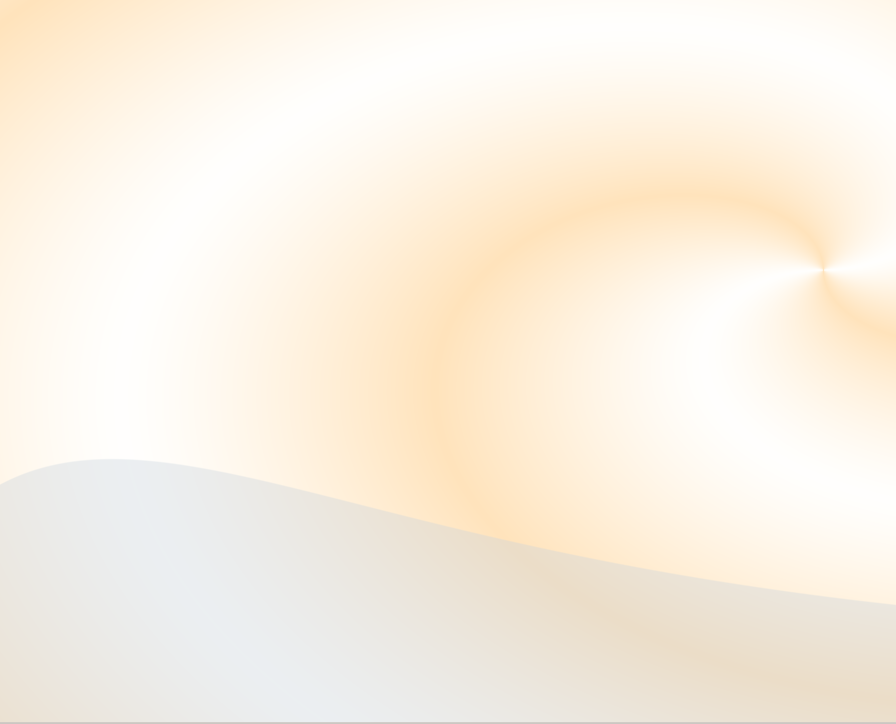
A WebGL 1 fragment shader for this background:

```glsl
precision highp float;
// Soft peach two-armed spiral glow above a misty blue-grey hill.

uniform vec2 u_resolution;

#define CENTER vec2(0.919, 0.627)
#define STRETCH vec2(1.0, 1.292)
#define TWIST 4.195
#define FALLOFF 1.3
#define CREAM vec3(1.0, 0.998, 0.992)
#define PEACH vec3(1.0, 0.89, 0.735)
#define MIST vec3(0.78, 0.824, 0.865)
#define MIST_OPACITY 0.36
#define BASELINE vec3(0.80, 0.78, 0.76)
#define BASELINE_HEIGHT 0.0024

const float PI = 3.14159265;

// Triangle wave over the spiral phase: 0 on the pale arms, 1 on the peach arms
float spiralArms(vec2 uv) {
    vec2 p = (uv - CENTER) * STRETCH;
    float angle = atan(p.y, p.x + 1e-6);
    float phase = (angle - TWIST * length(p)) / PI;
    return 2.0 * abs(fract(phase + 0.5) - 0.5);
}

// Height of the hill: a quick rise on the left, then a long easing slope
float hillHeight(float x) {
    return 0.3306 - x * (0.258 - 0.0806 * x - 0.919 * exp(-4.4 * x));
}

void main() {
    vec2 uv = gl_FragCoord.xy / u_resolution;
    float pixel = 1.0 / u_resolution.y;

    // Spiral glow
    vec3 color = mix(CREAM, PEACH, pow(spiralArms(uv), FALLOFF));

    // Translucent hill
    float hill = 1.0 - smoothstep(-pixel, pixel, uv.y - hillHeight(uv.x));
    color = mix(color, MIST, MIST_OPACITY * hill);

    // Thin line along the bottom
    float line = 1.0 - smoothstep(-0.5 * pixel, 0.5 * pixel, uv.y - BASELINE_HEIGHT);
    color = mix(color, BASELINE, line);

    gl_FragColor = vec4(color, 1.0);
}
```
